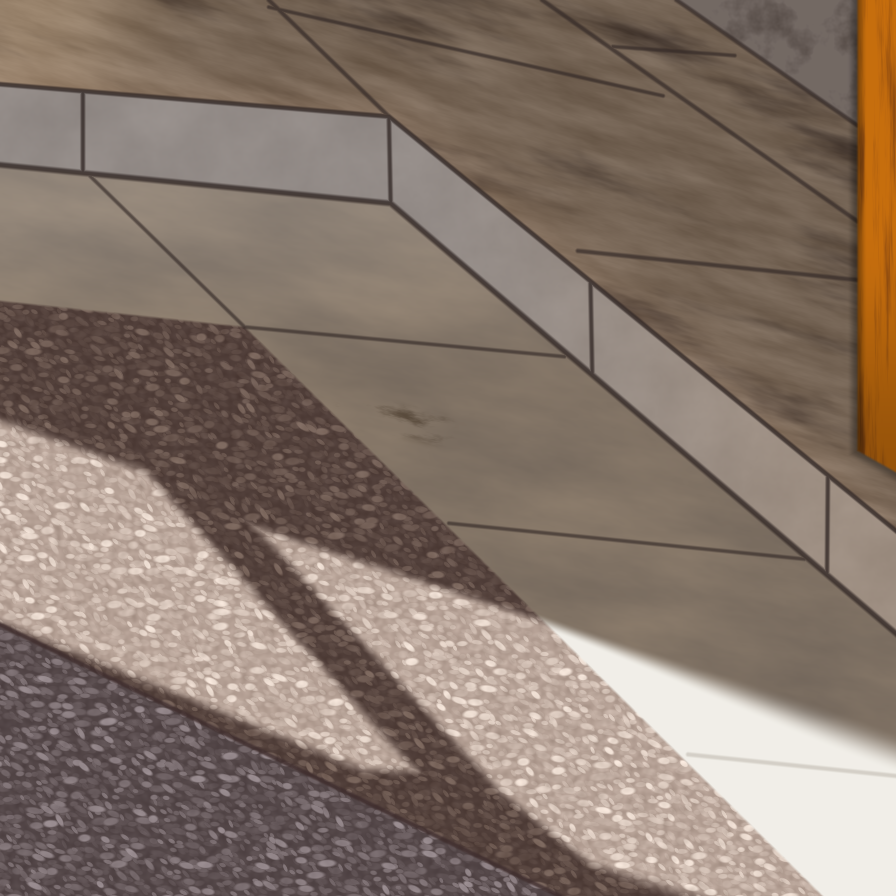
Write a three.js fragment shader that draws this texture.

```glsl
// A stone step in raking sunlight: veined upper slabs, a pale riser, lower slabs
// and speckled terrazzo, with a wooden post at the right. Regions are signed line
// distances, stone is gradient noise, and chips are jittered ellipses in a grid.
varying vec2 vUv;

const float SOFT = 0.002;

vec2 hash2(vec2 p) {
  return fract(sin(vec2(dot(p, vec2(127.1, 311.7)), dot(p, vec2(269.5, 183.3)))) * 43758.5);
}

float corner(vec2 cell, vec2 f, vec2 o) {
  return dot(hash2(cell + o) * 2.0 - 1.0, f - o);
}

float gradientNoise(vec2 p) {
  vec2 i = floor(p), f = fract(p);
  vec2 u = f * f * f * (f * (f * 6.0 - 15.0) + 10.0);
  float low = mix(corner(i, f, vec2(0.0)), corner(i, f, vec2(1.0, 0.0)), u.x);
  float high = mix(corner(i, f, vec2(0.0, 1.0)), corner(i, f, vec2(1.0)), u.x);
  return mix(low, high, u.y);
}

float fbm(vec2 p) {
  float sum = 0.0, amp = 1.0;
  for (int i = 0; i < 5; i++) {
    sum += amp * gradientNoise(p);
    p = p * 2.03 + 7.3;
    amp *= 0.55;
  }
  return sum;
}

// Signed distance to the line a-b, positive on its left.
float side(vec2 p, vec2 a, vec2 b) {
  vec2 d = normalize(b - a), q = p - a;
  return d.x * q.y - d.y * q.x;
}

// Positive above the bent edge a-b-c.
float bend(vec2 p, vec2 a, vec2 b, vec2 c) {
  return max(side(p, a, b), side(p, b, c));
}

float fill(float d, float w) { return smoothstep(-w, w, d); }

float joint(vec2 p, vec2 a, vec2 b, float w) {
  vec2 q = p - a, d = b - a;
  float r = length(q - d * clamp(dot(q, d) / dot(d, d), 0.0, 1.0));
  return 1.0 - smoothstep(w * 0.3, w + SOFT, r);
}

// Brightness of scattered, tilted stone chips.
float chips(vec2 p, vec2 scale) {
  vec2 g = p * scale, cell = floor(g);
  float best = 0.0;
  for (int y = -1; y <= 1; y++) for (int x = -1; x <= 1; x++) {
    vec2 id = cell + vec2(float(x), float(y));
    vec2 r = hash2(id), s = hash2(id + 41.7);
    vec2 q = g - id - r;
    float a = -0.5 + 1.5 * (s.x - 0.5);
    q = mat2(cos(a), -sin(a), sin(a), cos(a)) * q;
    float d = length(q / vec2(0.4 + 0.35 * r.y, 0.22 + 0.2 * s.x));
    best = max(best, (0.15 + 0.85 * s.y * s.y) * (1.0 - smoothstep(0.55, 1.1, d)));
  }
  return best;
}

// Sunlit area: a left pane and a right sweep, both with soft borders.
float sunlight(vec2 p, float w) {
  vec2 tip = vec2(0.286, 0.411), knee = vec2(0.56, 0.115), heel = vec2(0.66, 0.035);
  float pane = min(-bend(p, vec2(0.0, 0.531), vec2(0.163, 0.473), vec2(0.462, 0.142)),
                   min(side(p, vec2(0.0, 0.306), vec2(0.4, 0.143)), p.y - 0.14));
  float sweep = min(-bend(p, tip, vec2(0.605, 0.307), vec2(1.0, 0.16)),
                    min(side(p, tip, knee), min(side(p, knee, heel), side(p, heel, vec2(0.77, 0.0)))));
  return max(fill(pane, 0.008), fill(sweep, w));
}

vec3 upperFloor(vec2 p, float edge) {
  vec2 q = vec2(p.x + p.y * 0.2, p.y + p.x * 0.28);
  float vein = fbm(q * vec2(4.0, 17.0));
  vec3 c = mix(vec3(0.45, 0.385, 0.325), vec3(0.26, 0.21, 0.18), smoothstep(0.0, 0.75, vein));
  c += 0.09 * fbm(q * vec2(9.0, 40.0) + 5.0);
  c += vec3(0.14, 0.12, 0.09) * exp(-dot(p - vec2(0.03, 1.0), p - vec2(0.03, 1.0)) * 55.0);
  float far = fill(side(p, vec2(0.755, 1.0), vec2(0.957, 0.86)), SOFT);
  c = mix(c, vec3(0.45, 0.41, 0.39) - 0.25 * max(fbm(p * 16.0), 0.0), far);
  return c + vec3(0.07, 0.055, 0.045) * exp(-edge * 28.0);
}

vec3 lowerSlab(vec2 p) {
  vec2 q = vec2(p.x, p.y + p.x * 0.2);
  vec3 c = mix(vec3(0.50, 0.445, 0.39), vec3(0.58, 0.53, 0.48), smoothstep(0.55, 0.82, p.y));
  c += vec3(0.07, 0.06, 0.045) * fbm(q * vec2(5.0, 14.0));
  float stain = joint(p, vec2(0.39, 0.545), vec2(0.49, 0.52), 0.022);
  return c - 0.16 * stain * smoothstep(-0.1, 0.5, fbm(q * vec2(14.0, 45.0)));
}

vec3 terrazzo(vec2 p, float sun) {
  float front = fill(-side(p, vec2(0.0, 0.303), vec2(0.625, 0.0)), 0.004);
  float chip = max(chips(p, vec2(62.0, 82.0)), 0.7 * chips(p + 3.1, vec2(95.0, 120.0)));
  float grain = gradientNoise(p * 130.0);
  vec3 shade = mix(vec3(0.31, 0.24, 0.22), vec3(0.32, 0.27, 0.275), front);
  shade += chip * mix(vec3(0.19, 0.18, 0.16), vec3(0.29, 0.29, 0.30), front) + 0.05 * grain;
  vec3 lit = vec3(0.70, 0.62, 0.575) + chip * vec3(0.25, 0.27, 0.27) + 0.10 * grain;
  return mix(shade, lit, sun);
}

vec3 wood(vec2 p) {
  float grain = fbm(vec2(p.x * 90.0, p.y * 5.0));
  vec3 c = mix(vec3(0.74, 0.41, 0.05), vec3(0.50, 0.26, 0.06), smoothstep(-0.1, 0.8, grain));
  return c * mix(0.62, 1.0, smoothstep(0.956, 0.968, p.x)) * mix(0.8, 1.05, smoothstep(0.47, 0.75, p.y));
}

void main() {
  vec2 p = vUv;
  vec2 topL = vec2(0.0, 0.906), topC = vec2(0.434, 0.870), topR = vec2(1.0, 0.4075);
  vec2 footL = vec2(0.0, 0.816), footC = vec2(0.436, 0.773), footR = vec2(1.0, 0.293);
  vec2 rimC = vec2(0.273, 0.635);
  float top = bend(p, topL, topC, topR), foot = bend(p, footL, footC, footR);
  float rim = bend(p, vec2(0.0, 0.664), rimC, vec2(0.918, 0.0));
  float sun = sunlight(p, mix(0.007, 0.022, smoothstep(0.58, 1.0, p.x)));

  // Stone surfaces, from the back to the front.
  vec3 riser = mix(vec3(0.575, 0.545, 0.53), vec3(0.62, 0.56, 0.51), smoothstep(0.4, 1.0, p.x));
  riser += 0.04 * fbm(p * 12.0);
  vec3 col = mix(upperFloor(p, max(top, 0.0)), riser, fill(-top, SOFT));
  vec3 slab = mix(lowerSlab(p), vec3(0.945, 0.935, 0.91), sun);
  col = mix(col, slab, fill(-foot, SOFT));
  col = mix(col, terrazzo(p, sun), fill(-rim, SOFT));

  // Joints on the floor, the riser and the slabs.
  float upper = joint(p, vec2(0.30, 1.0), topC, 0.002);
  upper = max(upper, joint(p, vec2(0.30, 0.992), vec2(0.74, 0.893), 0.0015));
  upper = max(upper, joint(p, vec2(0.605, 1.0), vec2(0.957, 0.753), 0.002));
  upper = max(upper, joint(p, vec2(0.684, 0.948), vec2(0.82, 0.938), 0.0015));
  upper = max(upper, joint(p, vec2(0.755, 1.0), vec2(0.957, 0.86), 0.002));
  upper = max(upper, joint(p, vec2(0.645, 0.72), vec2(0.957, 0.6875), 0.002));
  float steps = max(1.0 - smoothstep(0.001, 0.004, abs(top)), 1.0 - smoothstep(0.001, 0.005, abs(foot)));
  steps = max(steps, joint(p, vec2(0.0925, 0.898), vec2(0.0925, 0.807), 0.002));
  steps = max(steps, joint(p, topC, footC, 0.002));
  steps = max(steps, joint(p, vec2(0.659, 0.686), vec2(0.661, 0.583), 0.002));
  steps = max(steps, joint(p, vec2(0.924, 0.469), vec2(0.923, 0.358), 0.002));
  float lower = joint(p, vec2(0.098, 0.806), rimC, 0.0015);
  lower = max(lower, joint(p, rimC, vec2(0.63, 0.602), 0.0015));
  lower = max(lower, joint(p, vec2(0.501, 0.416), vec2(0.898, 0.376), 0.0015));
  col = mix(col, vec3(0.20, 0.16, 0.15), max(0.7 * upper, max(0.8 * steps, 0.65 * lower)));
  col = mix(col, vec3(0.72, 0.69, 0.65), 0.5 * joint(p, vec2(0.768, 0.158), vec2(1.0, 0.134), 0.002));
  col = mix(col, vec3(0.24, 0.17, 0.17), 0.75 * joint(p, vec2(0.0, 0.303), vec2(0.625, 0.0), 0.002));

  // Wooden post.
  float post = min(p.x - 0.957, side(p, vec2(0.957, 0.497), vec2(1.0, 0.473)));
  col = mix(col, col * 0.65, fill(post + 0.006, 0.006));
  gl_FragColor = vec4(mix(col, wood(p), fill(post, SOFT)), 1.0);
}
```
